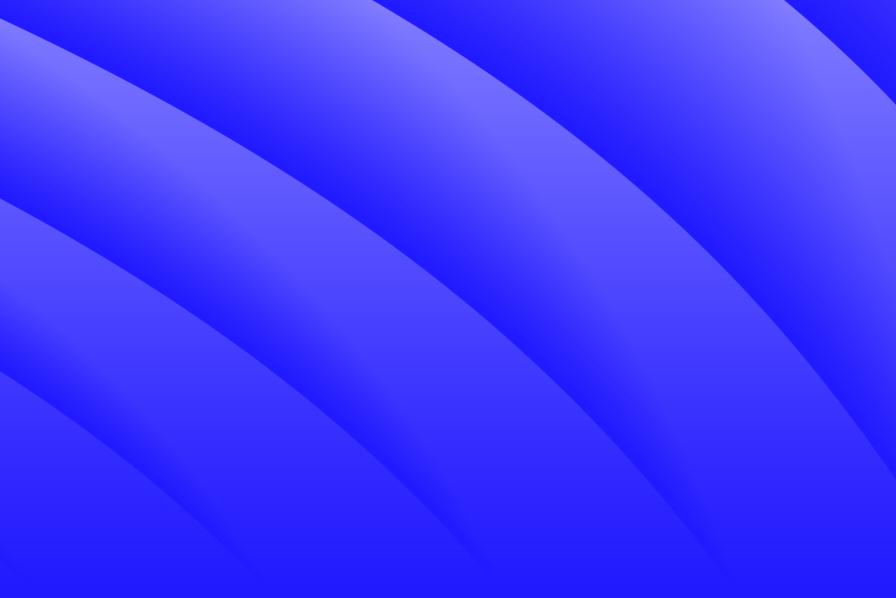
Write a Shadertoy shader that draws this background.

```glsl
const vec3 DEEP_BLUE = vec3(0.13, 0.10, 1.0);
const vec3 PALE_BLUE = vec3(0.51, 0.49, 1.0);

// Polynomial coefficients in height, lengths in canvas heights
const vec4 EDGE_CURVE = vec4(1.242, -0.735, -0.2304, -0.3408);
const vec3 BAND_WIDTH = vec3(0.3906, 0.0894, 0.2094);
const float GLOW_POWER = 1.2;

// Band coordinate: whole numbers fall on the curved edges
float bandCoordinate(vec2 p) {
    float h = p.y;
    float edge = dot(EDGE_CURVE, vec4(1.0, h, h * h, h * h * h));
    float width = dot(BAND_WIDTH, vec3(1.0, h, h * h));
    return (p.x - edge) / width;
}

void mainImage(out vec4 fragColor, in vec2 fragCoord) {
    vec2 p = fragCoord / iResolution.y;
    p.x *= 1.5 * iResolution.y / iResolution.x;

    float band = bandCoordinate(p);
    float across = fract(band);

    // Each band brightens rightward until the vertical fade limits it
    float glow = pow(min(across, p.y), GLOW_POWER);

    // Smooth the sharp drop into the next band
    glow *= clamp((1.0 - across) / fwidth(band), 0.0, 1.0);

    fragColor = vec4(mix(DEEP_BLUE, PALE_BLUE, glow), 1.0);
}
```
